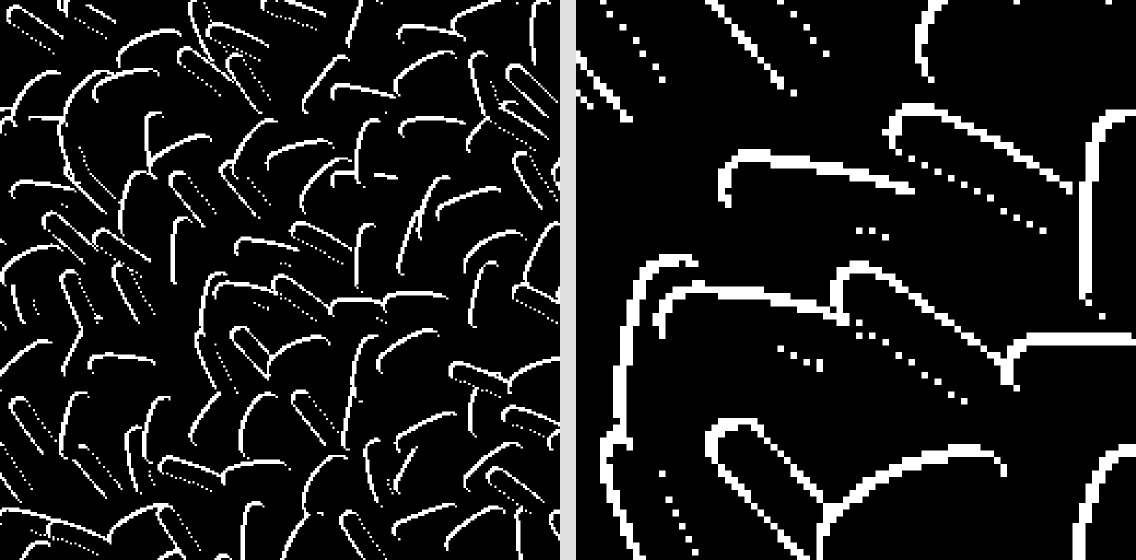
Left, the full canvas; right, a detail of the centre.
A three.js fragment shader for this pattern:

```glsl
varying vec2 vUv;

vec3 hash3(vec2 p) {
  vec3 h = fract(p.xyx * vec3(0.1031, 0.1030, 0.0973));
  h += dot(h, h.yxz + 33.33);
  return fract((h.xxy + h.yzz) * h.zyx);
}

// Lit rim of one bent capsule: x is ink, y is body coverage
vec2 grain(vec2 p, float angle, float bend, vec2 block) {
  vec2 light = vec2(-0.7071, 0.7071);
  vec2 along = vec2(cos(angle), sin(angle));
  vec2 across = vec2(-along.y, along.x);
  vec2 q = vec2(dot(p, along), dot(p, across));

  // Bow the body so that its lit side is convex
  float curve = bend * dot(light, across);
  q.y += curve * q.x * q.x;
  vec2 v = q - vec2(clamp(q.x, -0.045, 0.045), 0.0);
  float d = length(v) - 0.018;
  vec2 n = normalize(v + vec2(2.0 * curve * q.x * v.y, 1e-6));
  float lit = dot(along * n.x + across * n.y, light);

  // Solid stroke on the lit side, thickest when facing the light
  float width = mix(1.0, 2.0, smoothstep(-0.1, 0.8, lit)) / 256.0;
  float solid = step(-0.06, lit) * step(-width, d);

  // Single dots on the side just turned away
  vec2 slope = abs(along);
  float thin = max(slope.x, slope.y) / 256.0;
  float parity = mod(slope.x > slope.y ? block.x : block.y, 2.0);
  float dots = step(-0.5, lit) * step(-thin, d) * step(parity, 0.5);

  float body = step(d, 0.0);
  return vec2(max(solid, dots) * body, body);
}

float scatter(vec2 uv) {
  vec2 block = floor(uv * 256.0);
  vec2 p = (block + 0.5) / 256.0;
  vec2 cell = floor(p * 10.0);
  float ink = 0.0;
  for (int j = -1; j <= 1; j++) {
    for (int i = -1; i <= 1; i++) {
      vec2 id = cell + vec2(float(i), float(j));
      vec3 rnd = hash3(id + 17.0);
      vec2 center = (id + 0.5 + 0.64 * (rnd.xy - 0.5)) / 10.0;
      float bend = 5.0 * hash3(id + 71.0).x;
      vec2 g = grain(p - center, rnd.z * 3.14159, bend, block);
      ink = mix(ink, g.x, g.y);
    }
  }
  return ink;
}

void main() {
  // Four samples per pixel soften the block edges
  vec2 px = 0.25 * fwidth(vUv);
  float ink = scatter(vUv + px) + scatter(vUv - px)
    + scatter(vUv + px * vec2(1.0, -1.0)) + scatter(vUv + px * vec2(-1.0, 1.0));
  gl_FragColor = vec4(vec3(ink * 0.25), 1.0);
}
```
